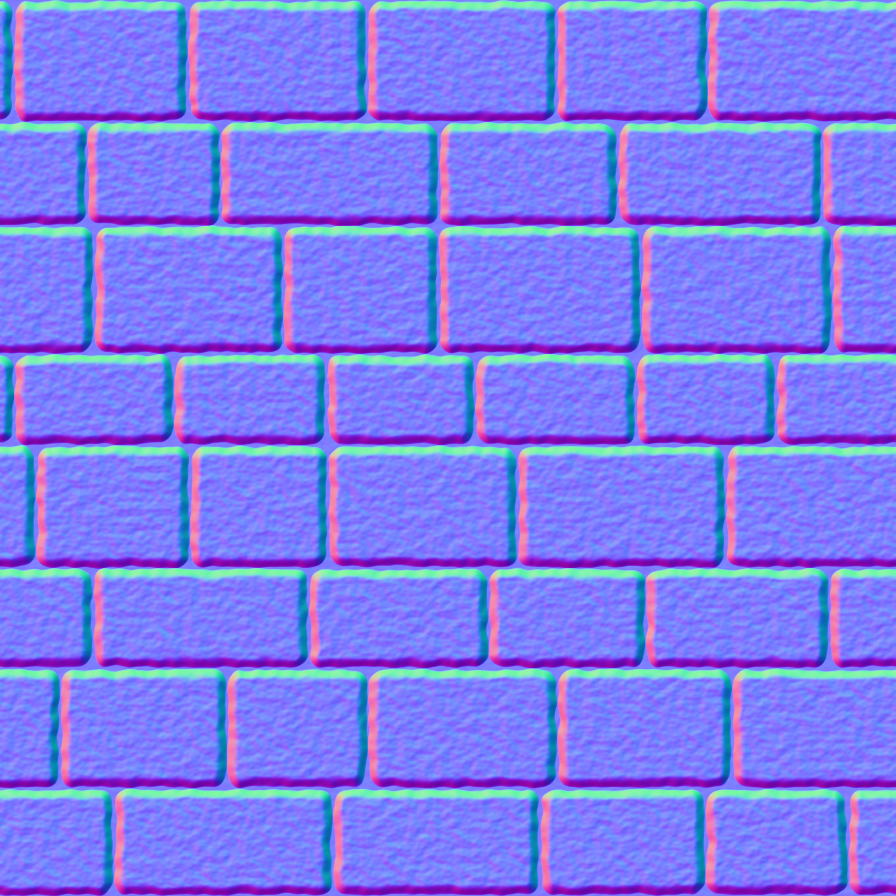
Give the GLSL for this texture map, as a WebGL 1 fragment shader.

```glsl
precision highp float;

uniform vec2 u_resolution;

const float TAU = 6.28319;
const float JOINT_HALF = 0.0016;
const float CORNER_RADIUS = 0.014;
const float BEVEL_WIDTH = 0.0135;
const float BEVEL_HEIGHT = 0.0205;

// Unit gradient on a lattice that wraps at the given period
vec2 latticeGradient(vec2 cell, vec2 period) {
  cell = mod(cell, period);
  float angle = TAU * fract(sin(dot(cell, vec2(127.1, 311.7))) * 43758.5);
  return vec2(cos(angle), sin(angle));
}

// Tiling gradient noise with "period" cells across the canvas
float gradientNoise(vec2 p, vec2 period) {
  vec2 x = p * period;
  vec2 cell = floor(x);
  vec2 f = x - cell;
  vec2 u = f * f * f * (f * (f * 6.0 - 15.0) + 10.0);
  vec2 e = vec2(1.0, 0.0);
  float a = dot(latticeGradient(cell, period), f);
  float b = dot(latticeGradient(cell + e.xy, period), f - e.xy);
  float c = dot(latticeGradient(cell + e.yx, period), f - e.yx);
  float d = dot(latticeGradient(cell + e.xx, period), f - e.xx);
  return mix(mix(a, b, u.x), mix(c, d, u.x), u.y);
}

float roundedBox(vec2 p, vec2 halfSize, float radius) {
  vec2 q = abs(p) - halfSize + radius;
  return length(max(q, 0.0)) + min(max(q.x, q.y), 0.0) - radius;
}

// Horizontal place of a joint: even spacing plus slow and fast sway
float jointPosition(float index, float count, float offset, vec4 sway) {
  float t = TAU * index / count;
  vec4 waves = vec4(cos(t), sin(t), cos(2.0 * t), sin(2.0 * t));
  return offset + index / count + dot(sway, waves);
}

// Distance to the nearest stone of one course
float course(vec2 p, float bottom, float top, float count, float offset, vec4 sway) {
  float nearest = 1.0;
  for (int i = 0; i < 6; i++) {
    float index = float(i);
    if (index >= count) break;
    float left = jointPosition(index, count, offset, sway);
    float right = jointPosition(index + 1.0, count, offset, sway);
    vec2 fromCentre = p - 0.5 * vec2(left + right, bottom + top);
    fromCentre -= floor(fromCentre + 0.5);
    vec2 halfSize = 0.5 * vec2(right - left, top - bottom) - JOINT_HALF;
    nearest = min(nearest, roundedBox(fromCentre, halfSize, CORNER_RADIUS));
  }
  return nearest;
}

// Eight courses, from the bottom up
float wall(vec2 p) {
  float d = course(p, 0.0, 0.120, 5.0, 0.167, vec4(-0.036, 0.013, -0.004, 0.0));
  d = min(d, course(p, 0.120, 0.254, 5.0, 0.034, vec4(0.025, 0.011, 0.008, 0.013)));
  d = min(d, course(p, 0.254, 0.366, 5.0, 0.128, vec4(-0.011, 0.013, -0.013, -0.005)));
  d = min(d, course(p, 0.366, 0.503, 5.0, 0.001, vec4(0.037, -0.002, 0.002, 0.005)));
  d = min(d, course(p, 0.503, 0.605, 6.0, 0.030, vec4(-0.007, -0.005, -0.007, 0.002)));
  d = min(d, course(p, 0.605, 0.748, 5.0, 0.111, vec4(0.006, -0.011, -0.012, 0.007)));
  d = min(d, course(p, 0.748, 0.864, 5.0, 0.088, vec4(0.001, -0.027, 0.008, -0.017)));
  return min(d, course(p, 0.864, 1.0, 5.0, 0.009, vec4(-0.004, 0.005, 0.010, 0.009)));
}

// Steep at the joint, easing onto the stone face
float bevel(float depth, float width, float height) {
  float t = clamp(depth / width, 0.0, 1.0);
  return height * smoothstep(0.0, 1.0, t * (2.0 - t));
}

float surfaceHeight(vec2 p) {
  float chipping = 0.0030 * gradientNoise(p, vec2(58.0))
                 + 0.0020 * gradientNoise(p, vec2(26.0));
  float depth = chipping - wall(p);
  float grain = 0.0012 * gradientNoise(p, vec2(52.0, 70.0))
              + 0.0011 * gradientNoise(p, vec2(96.0, 124.0))
              + 0.0004 * gradientNoise(p, vec2(170.0, 210.0));
  float onStone = smoothstep(0.0, BEVEL_WIDTH, depth);
  return bevel(depth, BEVEL_WIDTH, BEVEL_HEIGHT) + grain * mix(0.3, 1.0, onStone);
}

vec2 surfaceSlope(vec2 p, float reach) {
  vec2 e = vec2(reach, 0.0);
  return vec2(surfaceHeight(p + e.xy) - surfaceHeight(p - e.xy),
              surfaceHeight(p + e.yx) - surfaceHeight(p - e.yx)) / (2.0 * reach);
}

void main() {
  vec2 p = gl_FragCoord.xy / u_resolution;
  vec2 slope = surfaceSlope(p, 0.001);

  // Red rises on left flanks, green on upper flanks
  vec3 normal = normalize(vec3(slope.x, -slope.y, 1.0));
  vec3 color = 0.5 * normal + 0.5;
  gl_FragColor = vec4(color - vec3(0.008, 0.008, 0.0), 1.0);
}
```
